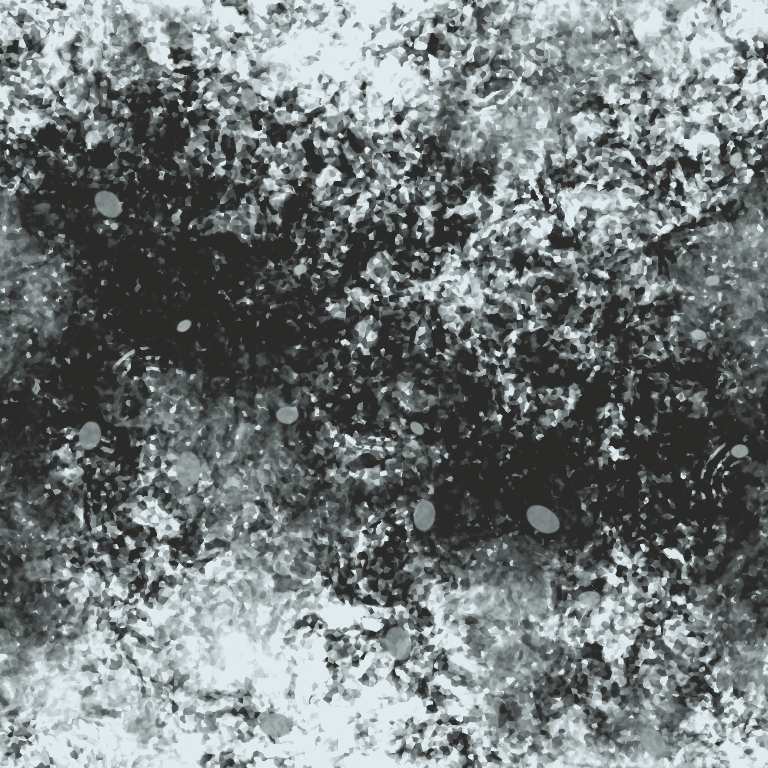
Give the GLSL for this texture, as a Shadertoy shader.

```glsl
// Seamless grunge: flaking pale paint over dark plates, with dabs, ridged smears and dust.

const vec3 SOOT = vec3(0.165, 0.165, 0.160);
const vec3 SLATE = vec3(0.290, 0.310, 0.310);
const vec3 ASH = vec3(0.560, 0.600, 0.600);
const vec3 CHALK = vec3(0.880, 0.920, 0.940);

const float BAND_HEIGHT = 0.47;    // middle of the dark band
const float BAND_SWAY = 0.13;
const float BAND_STRENGTH = 0.32;
const float CLOUD_STRENGTH = 1.15;
const float FLAKE_STRENGTH = 0.42;
const float COVER_BIAS = -0.06;
const float WARP = 0.06;
const float FLAKE_SHARPNESS = 18.0;
const float DAB_CELLS = 8.0;
const float SMEAR_CELLS = 5.0;
const float RIDGE_SPACING = 0.014;
const float TAU = 6.2831853;

// Integer hash: three random values per cell
vec3 hash3(vec2 cell, float seed) {
    uvec3 v = uvec3(vec3(cell, seed)) * 1664525u + 1013904223u;
    v.x += v.y * v.z; v.y += v.z * v.x; v.z += v.x * v.y;
    v ^= v >> 16u;
    v.x += v.y * v.z; v.y += v.z * v.x; v.z += v.x * v.y;
    return vec3(v >> 8u) / 16777216.0;
}

// Value noise that wraps after a whole number of cells
float noise(vec2 uv, vec2 cells, float seed) {
    vec2 p = uv * cells, i = floor(p), f = fract(p);
    f = f * f * (3.0 - 2.0 * f);
    float a = hash3(mod(i, cells), seed).x;
    float b = hash3(mod(i + vec2(1, 0), cells), seed).x;
    float c = hash3(mod(i + vec2(0, 1), cells), seed).x;
    float d = hash3(mod(i + 1.0, cells), seed).x;
    return mix(mix(a, b, f.x), mix(c, d, f.x), f.y);
}

float fbm(vec2 uv, float cells, int octaves, float gain, float seed) {
    float sum = 0.0, total = 0.0, amp = 1.0;
    for (int i = 0; i < octaves; i++) {
        sum += amp * noise(uv, vec2(cells), seed + float(i));
        total += amp;
        amp *= gain;
        cells *= 2.0;
    }
    return sum / total;
}

// Cellular patches of random tone with softened borders, centred on zero
float flakes(vec2 uv, float cells, float seed) {
    vec2 p = uv * cells, i = floor(p);
    float sum = 0.0, total = 0.0;
    for (int k = 0; k < 9; k++) {
        vec2 cell = i + vec2(k % 3, k / 3) - 1.0;
        vec3 h = hash3(mod(cell, cells), seed);
        vec2 d = cell + h.xy - p;
        float w = exp(-FLAKE_SHARPNESS * dot(d, d));
        sum += w * h.z;
        total += w;
    }
    return sum / total - 0.5;
}

// Sparse oval dabs: x is the mask, y the tone
vec2 dabs(vec2 uv) {
    vec2 p = uv * DAB_CELLS, i = floor(p), result = vec2(0.0);
    for (int k = 0; k < 9; k++) {
        vec2 cell = i + vec2(k % 3, k / 3) - 1.0;
        vec3 h = hash3(mod(cell, DAB_CELLS), 71.0);
        vec3 g = hash3(mod(cell, DAB_CELLS), 72.0);
        vec2 d = (p - cell - h.xy) / DAB_CELLS;
        float angle = TAU * g.x;
        d = mat2(cos(angle), sin(angle), -sin(angle), cos(angle)) * d;
        float radius = mix(0.009, 0.024, g.y * g.y);
        float mask = step(0.78, h.z) * (1.0 - smoothstep(-0.002, 0.002, length(d * vec2(1.0, 1.4)) - radius));
        if (mask > result.x) result = vec2(mask, mix(0.85, 0.55, g.y));
    }
    return result;
}

// Fans of concentric ridges, like wiped paint
float smears(vec2 uv) {
    vec2 p = uv * SMEAR_CELLS, i = floor(p);
    float result = 0.0;
    for (int k = 0; k < 9; k++) {
        vec2 cell = i + vec2(k % 3, k / 3) - 1.0;
        vec3 h = hash3(mod(cell, SMEAR_CELLS), 81.0);
        float angle = TAU * hash3(mod(cell, SMEAR_CELLS), 82.0).x;
        vec2 d = (p - cell - h.xy) / SMEAR_CELLS;
        float r = length(d);
        float fan = smoothstep(0.45, 0.9, dot(d, vec2(cos(angle), sin(angle))) / max(r, 0.001));
        float reach = smoothstep(0.015, 0.025, r) * (1.0 - smoothstep(0.055, 0.085, r));
        float ridge = smoothstep(0.1, 0.9, sin(TAU * r / RIDGE_SPACING));
        result = max(result, step(0.55, h.z) * fan * reach * ridge);
    }
    return result;
}

void mainImage(out vec4 fragColor, in vec2 fragCoord) {
    vec2 uv = fragCoord / iResolution.xy;
    vec2 p = uv + WARP * (vec2(fbm(uv, 12.0, 5, 0.6, 1.0), fbm(uv, 12.0, 5, 0.6, 11.0)) - 0.5);

    // Broad light and dark regions
    float bandCentre = BAND_HEIGHT + BAND_SWAY * sin(TAU * (p.x + 0.07));
    float band = -cos(TAU * (p.y - bandCentre));
    float cloud = fbm(p, 5.0, 5, 0.55, 21.0) - 0.5;

    // Flakes at three sizes, stronger in rough patches
    float roughness = mix(0.5, 1.6, smoothstep(0.3, 0.7, fbm(p, 6.0, 3, 0.5, 31.0)));
    float grain = flakes(uv + 0.3 * (p - uv), 150.0, 43.0);
    float chips = 0.8 * flakes(p, 28.0, 41.0) + flakes(p, 66.0, 42.0) + grain;
    float cover = COVER_BIAS + BAND_STRENGTH * band + CLOUD_STRENGTH * cloud
                + FLAKE_STRENGTH * roughness * chips;

    // Directional scratches, ridges and fine dust
    float scratch = noise(p, vec2(22, 130), 51.0) + noise(p, vec2(130, 26), 52.0) - 1.0;
    float gate = smoothstep(0.4, 0.65, fbm(uv, 9.0, 3, 0.5, 55.0));
    float dust = fbm(uv, 128.0, 2, 0.8, 61.0) - 0.5;
    cover += 0.28 * gate * scratch + 0.22 * dust;
    cover += 0.5 * smears(uv + 0.25 * (p - uv)) * smoothstep(-0.3, 0.2, chips + dust);
    cover += 0.28 * smoothstep(0.28, 0.45, grain) * smoothstep(0.0, 0.15, dust);

    // Tone and colour
    float tone = smoothstep(-0.5, 0.55, cover);
    vec2 dab = dabs(uv + 0.15 * (p - uv));
    tone = mix(tone, dab.y + 0.2 * dust, 0.8 * dab.x);
    vec3 color = mix(SOOT, SLATE, smoothstep(0.0, 0.2, tone));
    color = mix(color, ASH, clamp((tone - 0.2) / 0.36, 0.0, 1.0));
    color = mix(color, CHALK, clamp((tone - 0.56) / 0.42, 0.0, 1.0));
    fragColor = vec4(color, 1.0);
}
```
